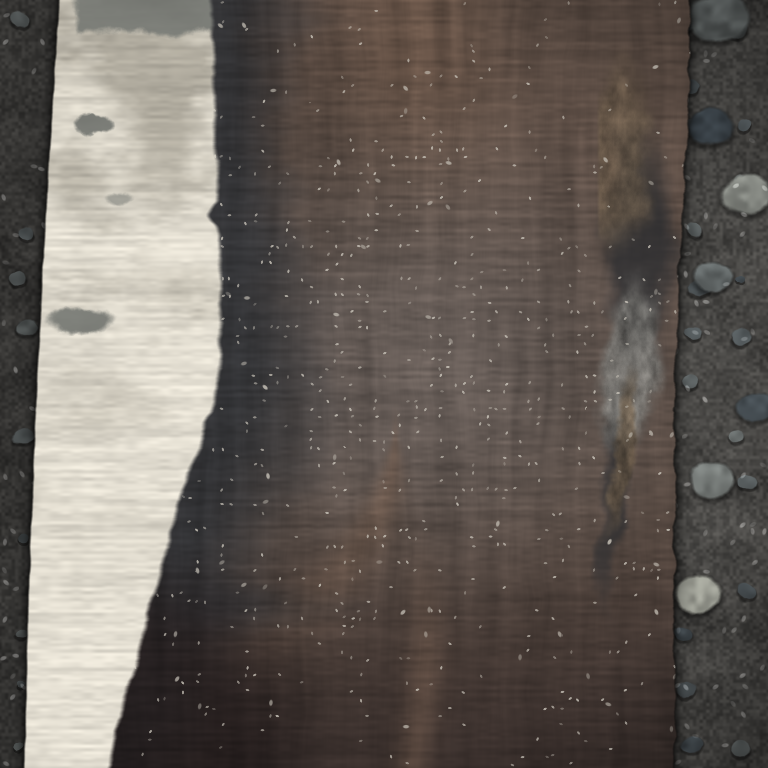
Give the GLSL for this texture, as a WebGL 1 fragment shader.

```glsl
precision highp float;
// A sawn plank with pale sapwood, dark heartwood and a bark scar, on pebbled concrete.
uniform vec2 u_resolution;

const vec3 SAPWOOD = vec3(.89, .87, .82);
const vec3 SAP_WORN = vec3(.67, .65, .60);
const vec3 STAIN = vec3(.46, .47, .45);
const vec3 HEART = vec3(.325, .272, .242);
const vec3 LIGHT = vec3(.42, .335, .28);
const vec3 HAZE = vec3(.38, .35, .335);
const vec3 BLUE = vec3(.155, .165, .18);
const vec3 BLACK = vec3(.125, .10, .10);
const vec3 BARK_TAN = vec3(.41, .35, .28);
const vec3 BARK_GREY = vec3(.46, .455, .44);
const vec3 CONCRETE = vec3(.285, .28, .27);
const vec3 STONE_PALE = vec3(.58, .59, .56);
const vec3 STONE_BLUE = vec3(.27, .30, .32);
const vec3 CHIP = vec3(.78, .76, .72);

float hash(vec2 p) {
  return fract(sin(dot(p, vec2(127.1, 311.7))) * 43758.5453);
}

float noise(vec2 p) {
  vec2 i = floor(p), f = fract(p);
  f = f * f * (3. - 2. * f);
  return mix(mix(hash(i), hash(i + vec2(1, 0)), f.x),
             mix(hash(i + vec2(0, 1)), hash(i + 1.), f.x), f.y);
}

float fbm(vec2 p) {
  float sum = 0., amp = .5;
  for (int i = 0; i < 5; i++) {
    sum += amp * noise(p);
    p = p * 2.03 + 17.3;
    amp *= .5;
  }
  return sum;
}

vec2 warp(vec2 p, float freq, float amount) {
  return p + amount * (vec2(fbm(p * freq), fbm(p * freq + 30.)) - .5);
}

// Ellipse whose rim is blurred by a fraction of its radius
float blob(vec2 p, float x, float y, float rx, float ry, float soft) {
  float d = length((p - vec2(x, y)) / vec2(rx, ry));
  return 1. - smoothstep(1. - soft, 1. + soft, d);
}

float bump(float x, float centre, float width) {
  float d = (x - centre) / width;
  return exp(-d * d);
}

// Wood dust: a turned sliver in some cells of a grid
float chips(vec2 p, float cells, float density, float size) {
  vec2 id = floor(p * cells);
  float a = 6.283 * hash(id + 3.7);
  vec2 q = fract(p * cells) - .3 - .4 * vec2(hash(id + 1.3), hash(id + 8.1));
  q *= mat2(cos(a), -sin(a), sin(a), cos(a));
  return blob(q, 0., 0., size * 1.7, size, .4) * step(hash(id + 5.9), density)
    * (.35 + .65 * hash(id + 2.2));
}

void pebble(inout vec3 col, vec2 p, float x, float y, float r, float pale) {
  float shade = .82 + .35 * noise(p * 90.) + 3. * (p.y - y);
  col *= 1. - .4 * blob(p, x, y - .003, r * 1.1, r * .9, .15);
  vec3 tint = mix(STONE_BLUE, STONE_PALE, pale) * shade;
  col = mix(col, tint, blob(p, x, y, r, r * .78, .12));
}

vec3 ground(vec2 p) {
  vec3 col = CONCRETE * (.55 + .5 * fbm(p * 22.) + .42 * noise(p * 230.));
  vec2 w = warp(p, 28., .014);
  // Small scattered stones
  vec2 id = floor(w * 15.);
  vec2 c = (id + .35 + .3 * vec2(hash(id), hash(id + 9.))) / 15.;
  float r = step(.5, hash(id + 2.)) * (.006 + .009 * hash(id + 4.));
  pebble(col, w, c.x, c.y, r + .0001, .5 * hash(id + 6.));
  // Large stones
  pebble(col, w, .935, .975, .038, .45);
  pebble(col, w, .925, .835, .03, -.1);
  pebble(col, w, .973, .746, .031, .9);
  pebble(col, w, .928, .640, .024, .4);
  pebble(col, w, .982, .468, .024, 0.);
  pebble(col, w, .928, .375, .028, .6);
  pebble(col, w, .909, .228, .031, 1.2);
  return col * mix(.72, 1., p.x) + .25 * chips(p, 80., .07, .2);
}

vec3 sapwood(vec2 p, float saw) {
  float wear = fbm(p * vec2(9, 13));
  float worn = .75 * smoothstep(.38, .72, wear) * smoothstep(.1, .75, p.y)
    + .45 * smoothstep(.75, 1., p.y);
  vec3 col = mix(SAPWOOD, SAP_WORN, min(worn, .9)) * (.9 + .2 * saw);
  vec2 w = warp(p, 34., .024);
  float stain = smoothstep(.952, .96, w.y) * smoothstep(.094, .104, w.x);
  stain += blob(w, .121, .839, .022, .011, .2) + blob(w, .106, .582, .039, .017, .2);
  stain += .6 * blob(w, .158, .742, .016, .008, .35);
  return mix(col, STAIN * (.85 + .3 * wear), .9 * stain);
}

vec3 heartwood(vec2 p, float saw, float depth) {
  float cloud = fbm(p * vec2(7, 10) + 5.);
  float grain = fbm(vec2(p.x * 60. + cloud, p.y * 4.));
  vec3 col = mix(HEART, LIGHT, .65 * bump(p.x, .54, .11) * smoothstep(.5, .95, p.y));
  col = mix(col, HAZE, .75 * blob(p, .53, .52, .28, .23, .8));
  col = mix(col, BLACK, .6 - .6 * smoothstep(0., .38, p.y));
  // Dark band along the sapwood
  float reach = .04 + .06 * bump(p.y, .4, .14) + .1 * bump(p.y, .21, .025) + .12 * cloud;
  col = mix(col, BLUE, .85 - .85 * smoothstep(.15, 1.5, depth / reach));
  col = mix(col, BLACK, .8 * blob(p, .16, 0., .22, .24, .35));
  // Flame figure and lower streak
  float drop = .46 - p.y;
  float axis = .515 - .55 * drop * smoothstep(0., .35, drop);
  float flame = bump(p.x, axis, .004 + .24 * max(drop - .03, 0.));
  flame *= smoothstep(.08, .34, p.y) * smoothstep(-.02, .06, drop);
  float streak = bump(p.x, .535 + .02 * sin(p.y * 9.), .025) * smoothstep(.1, .34, drop);
  col = mix(col, LIGHT, .55 * flame + .4 * streak);
  col *= .62 + .36 * grain + .25 * cloud + .3 * saw;
  // Bark scar
  vec2 w = warp(p, 18., .05);
  float rough = .5 + fbm(p * vec2(75, 45));
  col = mix(col, BLUE, .7 * blob(w, .835, .67, .042, .14, .45));
  float crust = blob(w, .805, .8, .046, .115, .3) * smoothstep(.776, .782, p.x);
  col = mix(col, BARK_TAN * rough, .65 * crust);
  col = mix(col, BLUE, .6 * blob(w, .795, .36, .016, .13, .5));
  w.x -= .15 * (w.y - .5);
  col = mix(col, BARK_GREY * rough, .85 * blob(w, .815, .525, .042, .105, .22));
  return mix(col, BARK_TAN * rough, .75 * blob(w, .819, .41, .014, .09, .35));
}

void main() {
  vec2 p = gl_FragCoord.xy / u_resolution;
  float y = p.y, aa = 1.5 / u_resolution.y;
  float saw = .6 * noise(p * vec2(9, 210)) + .4 * noise(p * vec2(70, 250));
  // Plank outline
  float ragged = .01 * fbm(vec2(y * 45., 2)) - .005;
  float left = .032 + .02 * y + .026 * y * y + .3 * ragged;
  float right = .878 + .021 * smoothstep(.45, 1., y) + ragged;
  float inside = min(p.x - left, right - p.x);
  // Sapwood border
  float border = .141 + .25 * min(y, .25) + .084 * smoothstep(.2, .56, y)
    - .012 * smoothstep(.6, 1., y) - .015 * bump(y, .72, .014);
  float depth = p.x - border + .012 * fbm(p * vec2(12, 38)) - .006;
  float dust = chips(p, 95., .05 + .13 * blob(p, .5, .5, .3, .3, .8), .13);
  dust = max(dust, chips(p + .37, 34., .07, .075));
  vec3 heart = mix(heartwood(p, saw, max(depth, 0.)), CHIP, .85 * dust);
  vec3 wood = mix(sapwood(p, saw), heart, smoothstep(-.004, .005, depth));
  // Concrete with a shadow gap beside the plank
  vec3 base = ground(p) * (1. - .75 * exp(min(inside, 0.) / .006));
  vec3 col = mix(base, wood, smoothstep(-aa, aa, inside));
  col *= 1. - .35 * smoothstep(.45, .75, length(p - .5)) * smoothstep(.3, .6, p.x);
  gl_FragColor = vec4(col, 1);
}
```
